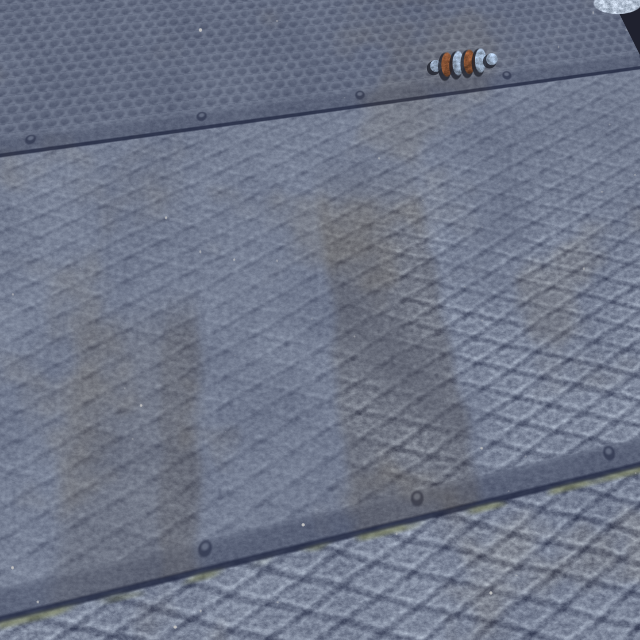
This texture is drawn by a WebGL 2 fragment shader. Its source:

```glsl
#version 300 es
precision highp float;
// Worn blue-grey rubber flooring seen at an angle: diamond-ribbed panels, a finer
// mesh behind them, and bolted edge strips. A projective map gives floor points;
// ribs, mesh and screws repeat there, with gradient-noise wear on top.

#define DIAMONDS 66.0 // diamond rows per floor unit
#define RIB_SLOPE vec2(0.31, 0.36) // tilt of the two rib families
#define RIB_WIDTH 0.085 // half width of a rib, in cells
#define MESH vec2(92.0, 128.0) // mesh cells per floor unit
#define SEAM -0.267 // floor depth of the near seam
#define STRIP 0.0125 // width of an edge strip
#define SCREW_STEP 0.137 // gap between screws
#define GRAIN 0.34 // strength of the speckle
#define SHADOW 0.15 // strength of the damp streaks
#define DARK vec3(0.25, 0.28, 0.37)
#define LIGHT vec3(0.63, 0.67, 0.74)

uniform vec2 u_resolution;
out vec4 fragColor;

vec2 hashGradient(vec2 cell) {
  vec3 q = fract(cell.xyx * vec3(0.1031, 0.1030, 0.0973));
  q += dot(q, q.yzx + 33.33);
  float angle = 6.2832 * fract((q.x + q.y) * q.z);
  return vec2(cos(angle), sin(angle));
}

float noise(vec2 p) {
  vec2 i = floor(p), f = p - i, s = f * f * (3.0 - 2.0 * f), e = vec2(0.0, 1.0);
  float low = mix(dot(hashGradient(i), f), dot(hashGradient(i + e.yx), f - e.yx), s.x);
  float high = mix(dot(hashGradient(i + e), f - e), dot(hashGradient(i + 1.0), f - 1.0), s.x);
  return mix(low, high, s.y);
}

float fbm(vec2 p) {
  float sum = 0.0, gain = 1.0;
  for (int i = 0; i < 4; i++) {
    sum += gain * noise(p);
    p = p * 2.03 + 17.3;
    gain *= 0.55;
  }
  return sum;
}

// Soft-edged span between two bounds
float band(float x, float lo, float hi, float soft) {
  return smoothstep(lo - soft, lo + soft, x) * (1.0 - smoothstep(hi - soft, hi + soft, x));
}

// Repeating line at every whole number
float gridLine(float x, float halfWidth, float blur) {
  float d = abs(fract(x + 0.5) - 0.5);
  return 1.0 - smoothstep(halfWidth - blur, halfWidth + blur, d);
}

float ellipse(vec2 p, vec2 radius, float blur) {
  float d = (length(p / radius) - 1.0) * min(radius.x, radius.y);
  return 1.0 - smoothstep(-blur, blur, d);
}

// Perspective: x runs along the seams, y away from the viewer
vec2 floorPoint(vec2 p) {
  float depth = 2.745 - 0.149 * p.x - p.y;
  return vec2(p.x - 0.3, p.y - 0.759 - 0.137 * p.x) / depth;
}

// Diamond ribs: dark dashes, pale edges, worn cells
float diamondRelief(vec2 f, float worn, float blotch) {
  vec2 g = (f.y + vec2(-1.0, 1.0) * RIB_SLOPE * f.x) * DIAMONDS + 0.12 * blotch;
  vec2 blur = 0.05 + 0.6 * fwidth(g), inset = abs(fract(g) - 0.5);
  float dash = mix(0.45, 1.0, smoothstep(0.12, 0.32, inset.y));
  float ribs = 0.26 * dash * gridLine(g.x, RIB_WIDTH, blur.x);
  ribs += mix(0.08, 0.2, worn) * gridLine(g.y, RIB_WIDTH, blur.y);
  float edges = 0.11 * gridLine(g.x - 0.2, 0.07, blur.x) + 0.12 * gridLine(g.y - 0.19, 0.06, blur.y);
  float frame = band(max(inset.x, inset.y), 0.24, 0.38, 0.07);
  return mix(0.6, 1.05, worn) * (edges - ribs) + worn * 0.14 * (frame - 0.3);
}

// Staggered mesh of small rounded pits
float meshRelief(vec2 f) {
  vec2 g = f * MESH;
  g.x += 0.5 * mod(floor(g.y), 2.0);
  vec2 c = fract(g) - 0.5;
  float pit = 1.0 - smoothstep(0.24, 0.52, length(c));
  return 0.18 * (0.3 - pit) + 0.24 * c.y * pit - 0.1 * smoothstep(0.32, 0.5, -c.y);
}

void main() {
  vec2 p = gl_FragCoord.xy / u_resolution, f = floorPoint(p);
  float aa = 0.6 / min(u_resolution.x, u_resolution.y);
  float blotch = fbm(p * 7.0), fine = fbm(p * vec2(115.0, 150.0));
  float far = smoothstep(-aa, aa, f.y - STRIP);
  float near = 1.0 - smoothstep(-aa, aa, f.y - SEAM);

  // Ribbed panels with damp streaks running away from the viewer
  float worn = max(near, smoothstep(0.45, 0.95, p.x + 0.4 * blotch) * (1.0 - smoothstep(0.45, 0.85, p.y)));
  float wobble = f.x + 0.006 * blotch;
  float streak = band(wobble, 0.1, 0.185, 0.006) * (1.0 - smoothstep(-0.11, -0.03, f.y));
  float left = 0.65 * band(wobble, -0.08, 0.004, 0.009) + 0.5 * band(wobble, -0.019, 0.004, 0.004);
  streak = (1.0 - near) * (streak + left * (1.0 - smoothstep(-0.15, -0.11, f.y)));
  float tone = 0.54 + 0.13 * blotch + GRAIN * fine * mix(0.6, 1.0, worn) - SHADOW * streak;
  tone += diamondRelief(f, worn, blotch) + 0.05 * worn;
  tone = mix(tone, 0.4 + 0.1 * blotch + 0.12 * fine + meshRelief(f), far);

  // Edge strips with pale rims, cracks and screws
  float along = (fract((f.x - 0.008) / SCREW_STEP + 0.5) - 0.5) * SCREW_STEP;
  for (int i = 0; i < 2; i++) {
    float v = f.y - float(i) * SEAM;
    vec2 s = vec2(along, v - 0.0085);
    tone = mix(tone, 0.27 + 0.08 * blotch + 0.16 * fine, band(v, 0.0, STRIP, aa));
    tone += 0.1 * band(v, STRIP - 0.002, STRIP, 0.0012);
    tone = mix(tone, -0.3, 0.85 * band(v, -0.0025, 0.0005, 0.0008));
    tone = mix(tone, -0.15, 0.8 * ellipse(s, vec2(0.0042, 0.0038), aa));
    tone = mix(tone, 0.55, 0.7 * ellipse(s - vec2(0.0, 0.001), vec2(0.0022, 0.0016), aa));
  }
  vec3 color = mix(DARK, LIGHT, clamp(tone, -0.5, 1.25));
  color += vec3(0.018, 0.004, -0.025) * (streak + smoothstep(0.1, 0.5, fbm(p * 4.0 + 9.0)));

  // Dry moss below the near strip, and pale grit
  float moss = band(f.y, SEAM - 0.005, SEAM - 0.002, 0.0015) * smoothstep(-0.15, 0.15, noise(p * 14.0));
  color = mix(color, vec3(0.5, 0.52, 0.36), 0.6 * moss);
  color = mix(color, vec3(0.76), smoothstep(0.55, 0.68, noise(p * 75.0)));

  // Loose bolt: a row of rusty washers and steel nuts
  for (int i = 0; i < 6; i++) {
    float k = float(i), flange = step(0.5, k) * step(k, 4.5);
    vec2 c = p - vec2(0.681 + 0.0175 * k, 0.897 + 0.0021 * k);
    vec3 metal = mix(vec3(0.58, 0.65, 0.74), vec3(0.5, 0.31, 0.2), flange * mod(k, 2.0));
    vec2 size = vec2(0.0105, mix(0.011, 0.022, flange));
    color = mix(color, vec3(0.12, 0.13, 0.17), 0.8 * ellipse(c + 0.0035, size, aa));
    color = mix(color, metal * (1.0 + 12.0 * c.y + 0.4 * fine), ellipse(c, size * 0.85, aa));
  }

  // Dark gap and pale fitting in the far corner
  float gap = smoothstep(-aa, aa, p.x - 1.457 + 0.5 * p.y) * smoothstep(0.9, 0.915, p.y);
  color = mix(color, vec3(0.12, 0.13, 0.18), gap);
  color = mix(color, vec3(0.7, 0.75, 0.82) + 0.3 * fine, ellipse(p - vec2(0.965, 0.995), vec2(0.037, 0.017), aa));
  fragColor = vec4(clamp(color, 0.0, 1.0), 1.0);
}
```
